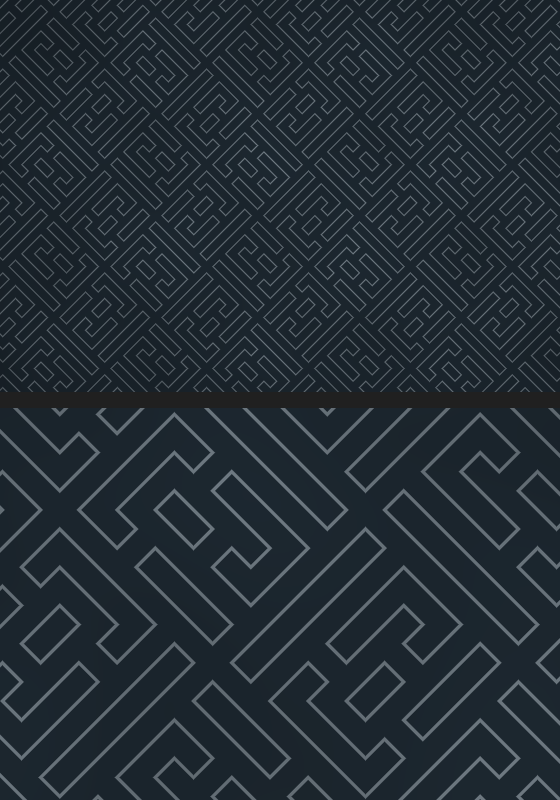
Top, the full canvas; bottom, a detail of the centre.
This pattern is drawn by a Shadertoy shader. Its source:

```glsl
// Diagonal key-fret lattice: thin grey outlines on dark slate, softly shaded.

// Signed distance to an axis-aligned bar between two corners, with mitred corners
float bar(vec2 p, vec2 lo, vec2 hi) {
    vec2 d = max(lo - p, p - hi);
    return max(d.x, d.y);
}

// One 7x7 fret: bracket, core, hook and two straight bars
float fret(vec2 p) {
    // Bracket
    float d = bar(p, vec2(0, 0), vec2(1, 5));
    d = min(d, bar(p, vec2(0, 4), vec2(2, 5)));
    d = min(d, bar(p, vec2(0, 0), vec2(2, 1)));
    // Core
    d = min(d, bar(p, vec2(2, 2), vec2(4, 3)));
    // Hook
    d = min(d, bar(p, vec2(3, 4), vec2(7, 5)));
    d = min(d, bar(p, vec2(6, 2), vec2(7, 5)));
    d = min(d, bar(p, vec2(5, 2), vec2(7, 3)));
    // Straight bars
    d = min(d, bar(p, vec2(3, 0), vec2(7, 1)));
    return min(d, bar(p, vec2(0, 6), vec2(7, 7)));
}

// Slow light and dark patches from layered sines, about -1 to 1
float patches(vec2 p) {
    float broad = cos(12.0 * (p.x - 0.93)) * cos(12.08 * (p.y - 0.89));
    float fine = sin(17.0 * (p.x + p.y) + 1.5 * sin(9.0 * p.y)) * sin(13.0 * (p.x - p.y));
    return 0.65 * broad + 0.35 * fine;
}

void mainImage(out vec4 fragColor, in vec2 fragCoord) {
    vec2 p = fragCoord / iResolution.y;
    float aspect = iResolution.x / iResolution.y;

    // Diagonal grid, one unit per bar width
    float unit = 0.0325;
    vec2 q = p - vec2(0.657, 0.580);
    vec2 grid = vec2(q.x - q.y, q.x + q.y) / unit;

    // Quarter turns give four orientations in each 2x2 block of tiles
    vec2 tile = floor(grid / 8.0 + 0.5);
    vec2 local = grid - 8.0 * tile;
    if (mod(tile.x + tile.y, 2.0) > 0.5) local = vec2(local.y, -local.x);
    if (mod(tile.y, 2.0) > 0.5) local = -local;

    // Antialiased outline
    float pixel = 1.414 / (unit * iResolution.y);
    float edge = abs(fret(local + 3.5));
    float line = clamp((0.062 - edge) / pixel + 0.5, 0.0, 1.0);

    // Shading: patches, and a falloff that is strongest at the left
    float shade = patches(p);
    vec2 away = vec2(p.x / aspect - 0.62, p.y - 0.5);
    float falloff = dot(away, away);

    vec3 ground = vec3(0.104, 0.143, 0.174) * (1.03 + 0.06 * shade - 0.32 * falloff);
    vec3 ink = vec3(0.395, 0.435, 0.465) * (1.02 + 0.09 * shade - 0.35 * falloff);
    fragColor = vec4(mix(ground, ink, line), 1.0);
}
```
